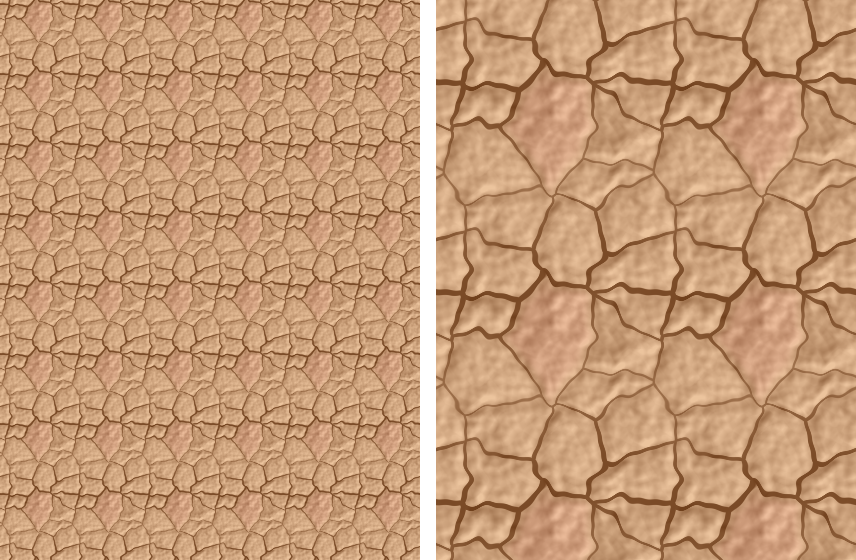
Left, the full canvas; right, a detail of the centre.
Reproduce this texture procedurally as a Shadertoy shader.

```glsl
// Dry cracked clay: one square patch of eleven embossed plates, repeated 6 by 8.

const float TAU = 6.2831853;
const vec2 REPEATS = vec2(6.0, 8.0);
const vec3 DEEP_CLAY = vec3(0.44, 0.25, 0.11);
const vec3 PALE_CLAY = vec3(0.89, 0.73, 0.58);
const vec3 BLUSH = vec3(0.005, -0.025, -0.005);

// Plates of one patch: centre x, centre y, radius of influence
const int PLATE_COUNT = 11;
const vec3 PLATES[PLATE_COUNT] = vec3[PLATE_COUNT](
    vec3(0.54, 0.74, 0.23), vec3(0.87, 0.69, 0.19), vec3(0.00, 0.87, 0.17),
    vec3(0.26, 0.58, 0.21), vec3(0.64, 0.20, 0.15), vec3(0.99, 0.08, 0.20),
    vec3(0.28, 0.05, 0.20), vec3(0.95, 0.28, 0.20), vec3(0.82, 0.47, 0.165),
    vec3(0.33, 0.26, 0.165), vec3(0.24, 0.83, 0.17));

vec2 hash22(vec2 p) {
    vec3 q = fract(p.xyx * vec3(0.1031, 0.1030, 0.0973));
    q += dot(q, q.yzx + 33.33);
    return fract((q.xx + q.yz) * q.zy);
}

// Distance to the nearest scattered point; wraps after "cells" cells
float cellular(vec2 p, float cells) {
    p *= cells;
    vec2 base = floor(p);
    float nearest = 4.0;
    for (int y = -1; y <= 1; y++)
    for (int x = -1; x <= 1; x++) {
        vec2 cell = base + vec2(x, y);
        vec2 offset = cell + hash22(mod(cell, cells) + cells) - p;
        nearest = min(nearest, dot(offset, offset));
    }
    return sqrt(nearest);
}

// Layered sines of whole frequency, so the bends wrap
vec2 bend(vec2 p, float amount) {
    vec2 sum = vec2(0.0);
    for (int i = 0; i < 4; i++) {
        float f = float(3 * i + 2);
        sum += sin(TAU * (f * p.yx + vec2(1.0, -2.0) * p) + f * vec2(1.7, 2.9)) / f;
    }
    return p + amount * sum;
}

// Shortest wrapped vector from p to a plate centre
vec2 toPlate(vec2 p, vec3 plate) {
    return fract(plate.xy - p + 0.5) - 0.5;
}

float power(vec2 offset, float radius) {
    return dot(offset, offset) - radius * radius;
}

// Distance to the plate border (x) and plate index (y)
vec2 plateField(vec2 p) {
    int id = 0;
    float best = 9.0;
    for (int i = 0; i < PLATE_COUNT; i++) {
        float d = power(toPlate(p, PLATES[i]), PLATES[i].z);
        if (d < best) { best = d; id = i; }
    }
    vec2 own = toPlate(p, PLATES[id]);
    float border = 1.0;
    for (int i = 0; i < PLATE_COUNT; i++) {
        if (i == id) continue;
        vec2 other = toPlate(p, PLATES[i]);
        float gap = power(other, PLATES[i].z) - best;
        border = min(border, gap / (2.0 * max(length(other - own), 0.01)));
    }
    return vec2(border, float(id));
}

// Domed plates with lumps and grain
float height(vec2 p) {
    float border = plateField(bend(p, 0.04)).x;
    float dome = 0.28 * smoothstep(0.0, 0.065, border);
    return dome - 0.34 * cellular(bend(p, 0.05), 9.0) - 0.17 * cellular(p, 22.0);
}

void mainImage(out vec4 fragColor, in vec2 fragCoord) {
    vec2 p = fract(fragCoord / iResolution.xy * REPEATS);
    float pixel = REPEATS.x / iResolution.x;
    vec2 plate = plateField(bend(p, 0.04));

    // Relief lit from the lower right
    vec2 toLight = 0.015 * normalize(vec2(1.0, -0.9));
    float tone = 0.86 + height(p - toLight) - height(p + toLight);
    tone += 0.035 * sin(TAU * (p.x + 2.0 * p.y)) * sin(TAU * (2.0 * p.x - p.y));
    tone -= 0.16 * exp(-plate.x / 0.025);

    // Cracks open wide around the patch's top and bottom, thin in its middle
    float opening = 0.5 + 0.5 * cos(TAU * p.y + 0.6 * sin(TAU * p.x));
    float width = mix(0.005, 0.012, opening);
    float crack = 1.0 - smoothstep(width - 0.6 * pixel, width + 0.6 * pixel, plate.x);
    tone = mix(tone, 0.05, crack * mix(0.55, 0.95, opening));

    // Faint hairlines where lumps meet
    float hairline = smoothstep(0.62, 0.85, cellular(bend(p, 0.05), 6.0));
    tone -= 0.16 * hairline;

    vec3 clay = mix(DEEP_CLAY, PALE_CLAY, clamp(tone, 0.0, 1.08));
    clay += BLUSH * (1.0 - step(0.5, plate.y)) * smoothstep(0.0, 0.06, plate.x);
    fragColor = vec4(clay, 1.0);
}
```
